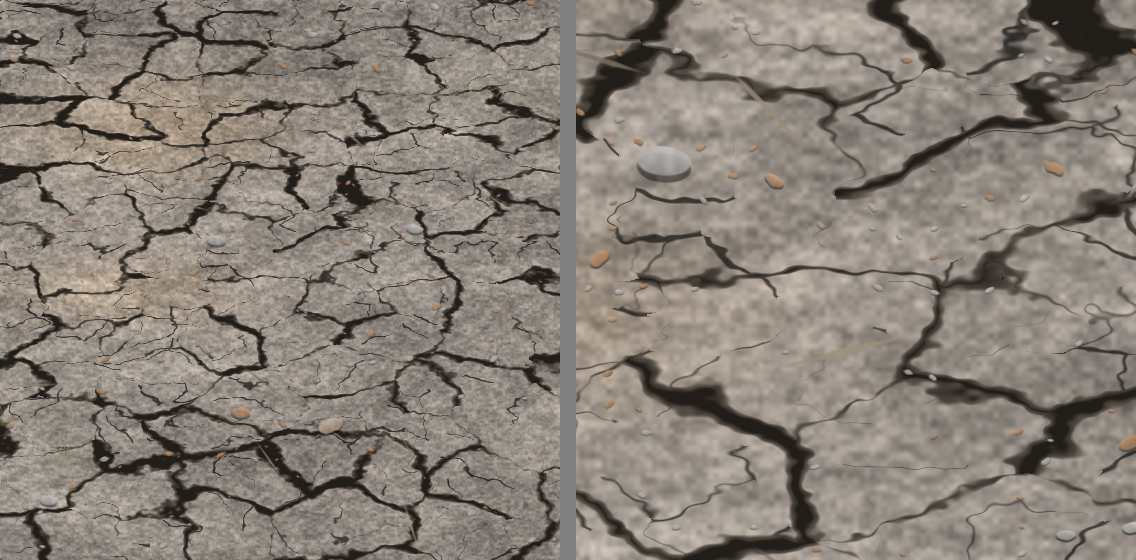
Left: the whole. Right: its middle third, enlarged.
A Shadertoy shader for this texture:

```glsl
float hash(vec2 p) {
    vec3 q = fract(p.xyx * 0.1031);
    q += dot(q, q.yzx + 33.33);
    return fract((q.x + q.y) * q.z);
}

vec2 hash2(vec2 p) {
    return vec2(hash(p), hash(p + 71.7));
}

float noise(vec2 p) {
    vec2 i = floor(p), f = fract(p);
    f = f * f * (3.0 - 2.0 * f);
    return mix(mix(hash(i), hash(i + vec2(1, 0)), f.x),
               mix(hash(i + vec2(0, 1)), hash(i + vec2(1, 1)), f.x), f.y);
}

float fbm(vec2 p) {
    float sum = 0.0, amp = 0.5;
    for (int i = 0; i < 4; i++) {
        sum += amp * noise(p);
        p = p * 2.03 + 19.1;
        amp *= 0.5;
    }
    return sum / 0.9375;
}

vec2 warp(vec2 p, float amount) {
    return amount * (vec2(noise(p), noise(p + 43.0)) - 0.5);
}

// Signed distance to cell borders; each border has its own half width,
// and a negative width leaves the two plates joined.
float crackField(vec2 p, float minWidth, float maxWidth) {
    vec2 cell = floor(p), nearId = cell, nearSite = vec2(9.0);
    for (int y = -1; y <= 1; y++)
    for (int x = -1; x <= 1; x++) {
        vec2 id = cell + vec2(x, y);
        vec2 site = id + 0.1 + 0.8 * hash2(id) - p;
        if (dot(site, site) < dot(nearSite, nearSite)) {
            nearSite = site;
            nearId = id;
        }
    }
    float field = 9.0;
    for (int y = -2; y <= 2; y++)
    for (int x = -2; x <= 2; x++) {
        vec2 id = nearId + vec2(x, y);
        vec2 site = id + 0.1 + 0.8 * hash2(id) - p;
        vec2 span = site - nearSite;
        if (dot(span, span) > 1e-4) {
            float border = dot(0.5 * (nearSite + site), normalize(span));
            float width = mix(minWidth, maxWidth, hash(id + nearId + 5.0));
            field = min(field, border - width);
        }
    }
    return field;
}

// Scattered ellipses: x = coverage, y = random tint, z = height within the stone
vec3 debris(vec2 uv, float grid, float chance, float size, float aspect, float turn, float pixel) {
    vec2 p = uv * grid, id = floor(p) + grid * 3.0;
    vec2 q = fract(p) - 0.5 - 0.4 * (hash2(id) - 0.5);
    float angle = turn * (hash(id + 7.3) - 0.5);
    q = mat2(cos(angle), -sin(angle), sin(angle), cos(angle)) * q;
    float radius = size * (0.5 + 0.5 * hash(id + 3.1));
    float d = length(q * vec2(1.0, aspect)) - radius * (0.8 + 0.4 * noise(q / size * 2.0 + id));
    float soft = grid * pixel * aspect;
    float cover = (1.0 - smoothstep(-soft, soft, d)) * step(hash(id + 11.9), chance);
    return vec3(cover, hash(id + 23.5), q.y * aspect / radius);
}

// Fan of thin blades growing from a strip of ground
float tuft(vec2 p, vec2 root, float strip, vec2 reach, float pixel) {
    float cover = 0.0;
    for (int i = 0; i < 26; i++) {
        vec2 seed = vec2(float(i), root.x * 90.0);
        vec2 base = root + vec2(strip, 0.012) * (hash2(seed) - 0.5);
        vec2 blade = reach * vec2(2.0 * hash(seed + 5.0) - 1.0, 0.3 + 0.7 * hash(seed + 9.0));
        vec2 q = p - base;
        float t = clamp(dot(q, blade) / dot(blade, blade), 0.0, 1.0);
        float d = length(q - blade * t) - 0.0014 * (1.0 - t);
        cover = max(cover, (1.0 - smoothstep(-pixel, pixel, d)) * (0.5 + 0.5 * hash(seed + 13.0)));
    }
    return cover;
}

void mainImage(out vec4 fragColor, in vec2 fragCoord) {
    vec2 uv = fragCoord / iResolution.y;
    float pixel = 1.0 / iResolution.y;

    // Ground plane receding towards the top
    vec2 ground = vec2((uv.x - 0.5) * (1.0 + 0.3 * uv.y), uv.y * (1.0 + 0.42 * uv.y)) * vec2(6.3, 10.0) + 40.0;
    vec2 bent = ground + warp(ground * 1.4, 0.5) + warp(ground * 5.0, 0.16) + warp(ground * 16.0, 0.06);

    // Dry soil: broad mottling, crumbs and grit
    float tone = 0.585 + 0.24 * (fbm(ground * vec2(0.8, 1.0)) - 0.5)
               + 0.20 * (fbm(uv * vec2(38.0, 75.0)) - 0.5)
               + 0.17 * (noise(uv * vec2(130.0, 210.0)) - 0.5)
               + 0.11 * (noise(uv * 300.0) - 0.5);
    tone -= 0.05 * smoothstep(0.8, 1.0, uv.y);
    vec3 color = tone * vec3(1.0, 0.948, 0.895);

    // Warm patches of sunlight
    float sun = exp(-dot((uv - vec2(0.27, 0.77)) * vec2(4.5, 11.0), (uv - vec2(0.27, 0.77)) * vec2(4.5, 11.0)))
              + 0.8 * exp(-dot((uv - vec2(0.22, 0.48)) * vec2(5.0, 16.0), (uv - vec2(0.22, 0.48)) * vec2(5.0, 16.0)));
    color += sun * vec3(0.13, 0.085, 0.035);

    // Hairline cracks, fading in and out
    float hairline = crackField(bent * 2.2 + 17.0, -0.09, 0.035) + 0.09 * (noise(ground * 1.3 + 8.0) - 0.35);
    color *= 1.0 - 0.62 * (1.0 - smoothstep(-0.02, 0.035, hairline));

    // Deep cracks with crumbling walls
    float crack = crackField(bent, -0.035, 0.078) - 0.06 * (noise(ground * 1.7) - 0.5)
                - 0.03 * (noise(ground * 14.0) - 0.5);
    vec3 wallColor = vec3(0.29, 0.265, 0.235) * (0.8 + 0.4 * noise(uv * 160.0));
    color = mix(color, wallColor, 1.0 - smoothstep(0.0, 0.035, crack));
    color = mix(color, vec3(0.13, 0.112, 0.095), 1.0 - smoothstep(-0.035, 0.004, crack));

    // Twigs and straw
    vec3 twig = debris(uv + 0.03, 7.0, 0.3, 0.26, 17.0, 2.6, pixel);
    color = mix(color, mix(vec3(0.43, 0.39, 0.34), vec3(0.74, 0.68, 0.58), twig.y), 0.8 * twig.x);

    // Pebbles and pale flecks, each with a small shadow below
    for (int i = 0; i < 3; i++) {
        float level = float(i);
        float grid = 6.0 * pow(3.1, level);
        float chance = 0.2 - 0.03 * level;
        float size = 0.15 + 0.015 * level;
        vec3 stone = debris(uv, grid, chance, size, 1.9, 1.4, pixel);
        float shadow = debris(uv + vec2(0.0, 0.025 / grid), grid, chance, size, 1.9, 1.4, pixel).x;
        vec3 tint = mix(vec3(0.72, 0.71, 0.70), vec3(0.72, 0.55, 0.41), smoothstep(0.45, 0.75, stone.y));
        tint *= 0.95 + 0.12 * stone.z + 0.15 * (noise(uv * 180.0) - 0.5);
        color = mix(color * (1.0 - 0.45 * shadow), tint, 0.9 * stone.x);
    }

    // Sparse dry grass
    float grass = tuft(uv, vec2(0.115, 0.175), 0.05, vec2(0.05, 0.06), pixel);
    grass = max(grass, tuft(uv, vec2(0.87, 0.825), 0.2, vec2(0.06, 0.03), pixel));
    grass = max(grass, 0.7 * tuft(uv, vec2(0.015, 0.245), 0.03, vec2(0.04, 0.06), pixel));
    vec3 grassColor = mix(vec3(0.47, 0.48, 0.36), vec3(0.71, 0.69, 0.56), noise(uv * 90.0));
    color = mix(color, grassColor, 0.8 * grass);

    fragColor = vec4(clamp(color, 0.0, 1.0), 1.0);
}
```
